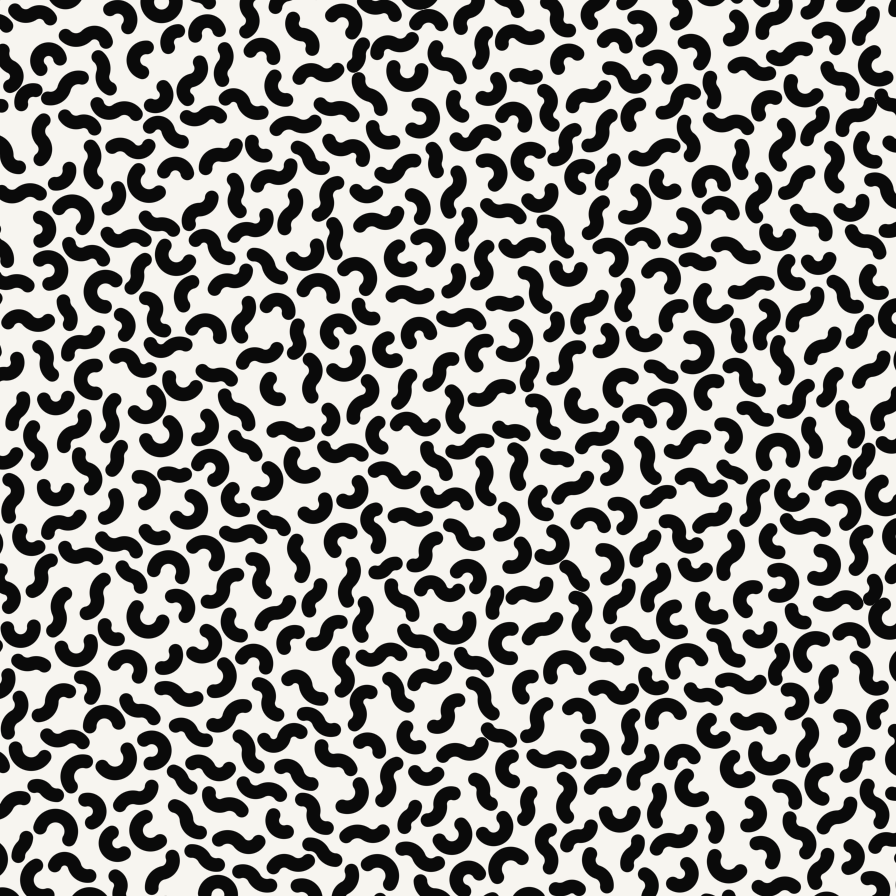
This pattern is drawn by a WebGL 1 fragment shader. Its source:

```glsl
precision highp float;
// Short round-ended squiggles (C and S curves) in black on warm white.
// Each is two tangent arcs in a cell of one of two interleaved grids: the first
// grid is random, the second picks the variant that best clears its neighbours.

uniform vec2 u_resolution;

const float CELL = 0.0635;           // grid spacing in canvas units
const float STROKE = 0.0152;         // stroke width in canvas units
const float HALF_WIDTH = 0.5 * STROKE / CELL;
const float WANTED = 2.0 * HALF_WIDTH + 0.055;  // centreline spacing, in cells
const int CANDIDATES = 32;
const vec3 PAPER = vec3(0.97, 0.96, 0.94);
const vec3 INK = vec3(0.04);

// Two arcs leave the joint along +tangent and -tangent.
struct Squiggle {
  vec2 joint, tangent, normal;
  vec2 radii;
  vec2 halfA, halfB;                 // sine and cosine of half of each arc
  float side;                        // 1 for a C, -1 for an S
};

float hash(vec2 p) {
  vec3 q = fract(p.xyx * vec3(0.1031, 0.1030, 0.0973));
  q += dot(q, q.yzx + 33.33);
  return fract((q.x + q.y) * q.z);
}

vec2 hash2(vec2 p) {
  return vec2(hash(p + 17.3), hash(p.yx + 41.9));
}

vec2 sineCosine(float sine) {
  return vec2(sine, sqrt(1.0 - sine * sine));
}

// Random squiggle that stays inside the unit cell around center.
Squiggle makeSquiggle(vec2 center, float variant, float size) {
  vec2 seed = center + vec2(7.13, 3.71) * variant;
  Squiggle s;
  float turn = 6.2831853 * hash(seed);
  s.tangent = vec2(cos(turn), sin(turn));
  s.normal = vec2(-s.tangent.y, s.tangent.x);
  if (hash(seed + 5.0) < 0.5) s.normal = -s.normal;

  vec2 sines, extent = hash2(seed + 60.0);
  float reach;
  if (hash(seed + 9.0) < 0.45) {
    s.side = 1.0;
    s.radii = vec2(mix(0.20, 0.28, hash(seed + 13.0)));
    sines = mix(vec2(0.55), vec2(0.88), extent) * size;
    reach = 1.16 * s.radii.x;
    center -= 0.75 * s.radii.x * s.normal;
  } else {
    s.side = -1.0;
    s.radii = mix(vec2(0.18), vec2(0.27), hash2(seed + 80.0));
    vec2 chord = mix(vec2(0.30), vec2(0.365), extent) * size;
    sines = min(0.5 * chord / s.radii, 0.95);
    reach = max(chord.x, chord.y);
  }
  s.halfA = sineCosine(sines.x);
  s.halfB = sineCosine(sines.y);
  float room = max(0.485 - HALF_WIDTH - reach, 0.0);
  s.joint = center + room * (2.0 * hash2(seed + 30.0) - 1.0);
  return s;
}

// Distance to an arc that leaves the origin along +x and bends towards +y.
float arcDistance(vec2 p, float radius, vec2 halfArc) {
  vec2 q = vec2(p.x, radius - p.y);
  vec2 v = vec2(abs(q.x * halfArc.y - q.y * halfArc.x), dot(q, halfArc));
  return halfArc.y * v.x > halfArc.x * v.y ? length(v - radius * halfArc)
                                           : abs(length(v) - radius);
}

float squiggleDistance(vec2 p, Squiggle s) {
  vec2 v = vec2(dot(p - s.joint, s.tangent), dot(p - s.joint, s.normal));
  return min(arcDistance(v, s.radii.x, s.halfA),
             arcDistance(vec2(-v.x, v.y * s.side), s.radii.y, s.halfB));
}

// Smallest distance from the joint, arc middles and ends of a to b.
float clearance(Squiggle a, Squiggle b) {
  vec2 middleA = a.radii.x * vec2(a.halfA.x, 1.0 - a.halfA.y);
  vec2 middleB = a.radii.y * vec2(-a.halfB.x, a.side * (1.0 - a.halfB.y));
  vec2 endA = 2.0 * a.radii.x * a.halfA.x * a.halfA.yx;
  vec2 endB = 2.0 * a.radii.y * a.halfB.x * a.halfB.yx * vec2(-1.0, a.side);
  mat2 frame = mat2(a.tangent, a.normal);
  float d = squiggleDistance(a.joint, b);
  d = min(d, squiggleDistance(a.joint + frame * middleA, b));
  d = min(d, squiggleDistance(a.joint + frame * middleB, b));
  d = min(d, squiggleDistance(a.joint + frame * endA, b));
  return min(d, squiggleDistance(a.joint + frame * endB, b));
}

// Candidates shrink slowly until one keeps clear of the four corner squiggles.
Squiggle fitSquiggle(vec2 center) {
  Squiggle a = makeSquiggle(center + vec2(-0.5, -0.5), 0.0, 1.0);
  Squiggle b = makeSquiggle(center + vec2(0.5, -0.5), 0.0, 1.0);
  Squiggle c = makeSquiggle(center + vec2(-0.5, 0.5), 0.0, 1.0);
  Squiggle d = makeSquiggle(center + vec2(0.5, 0.5), 0.0, 1.0);
  Squiggle best = a;
  float bestGap = -1.0;
  for (int k = 0; k < CANDIDATES; k++) {
    if (bestGap > WANTED) break;
    float variant = float(k) + 1.0;
    Squiggle s = makeSquiggle(center, variant, 1.0 - 0.014 * variant);
    float gap = min(min(clearance(s, a), clearance(s, b)),
                    min(clearance(s, c), clearance(s, d)));
    if (gap > bestGap) { bestGap = gap; best = s; }
  }
  return best;
}

void main() {
  float size = min(u_resolution.x, u_resolution.y);
  vec2 p = mat2(0.92, 0.39, -0.39, 0.92) * gl_FragCoord.xy / (size * CELL) + 40.0;
  float d = min(squiggleDistance(p, makeSquiggle(floor(p) + 0.5, 0.0, 1.0)),
                squiggleDistance(p, fitSquiggle(floor(p + 0.5))));
  float soft = 0.75 / size;
  float paper = smoothstep(-soft, soft, (d - HALF_WIDTH) * CELL);
  gl_FragColor = vec4(mix(INK, PAPER, paper), 1.0);
}
```
